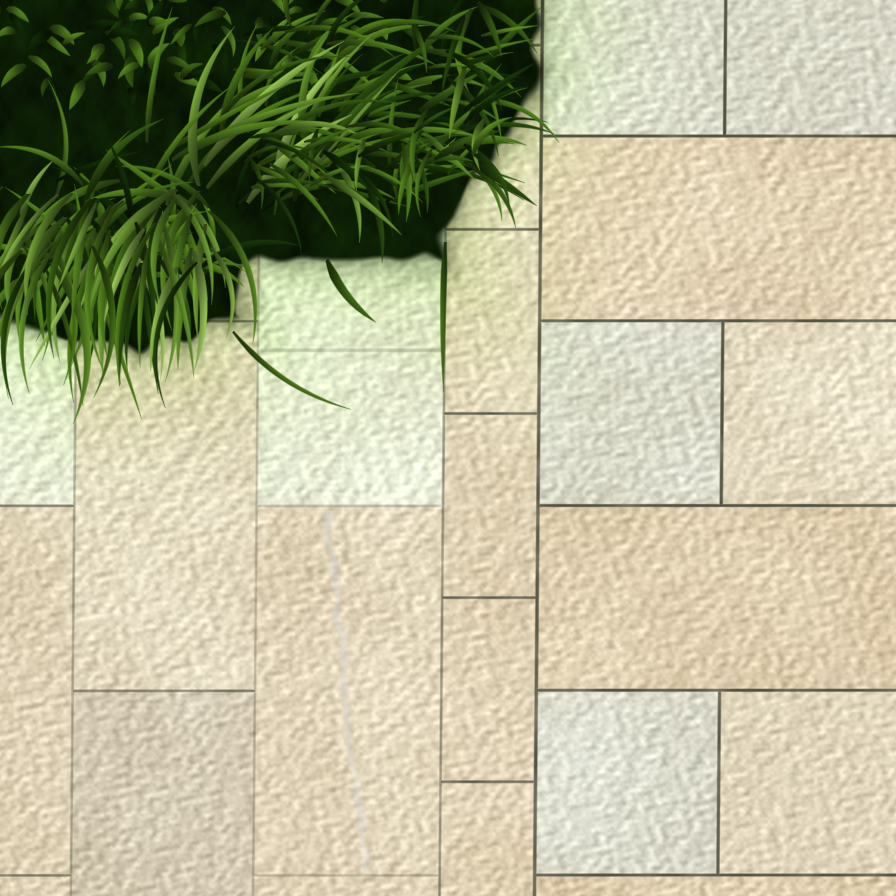
Give the GLSL for this texture, as a Shadertoy shader.

```glsl
// A planted bed spilling over pale stone paving, seen from above.
// Slabs come from repeated joints with embossed noise for the rough surface;
// the plants are hashed sets of tapered parabolic blades over dark soil.

float hash(vec2 p) { return fract(sin(dot(p, vec2(127.1, 311.7))) * 43758.5); }

float noise(vec2 p) {
  vec2 i = floor(p), f = fract(p);
  f = f * f * (3. - 2. * f);
  return mix(mix(hash(i), hash(i + vec2(1, 0)), f.x),
             mix(hash(i + vec2(0, 1)), hash(i + vec2(1, 1)), f.x), f.y);
}

float fbm(vec2 p) {
  return .55 * noise(p) + .3 * noise(p * 2.1 + 7.) + .15 * noise(p * 4.3 + 3.);
}

// Distance to the nearest of evenly spaced lines
float repeatLine(float y, float origin, float pitch) {
  return abs(fract((y - origin) / pitch + .5) - .5) * pitch;
}

float lineMask(float d, float halfWidth, float px) {
  return 1. - smoothstep(halfWidth - px, halfWidth + px, abs(d));
}

// Slab tones, joints and grain
vec3 paving(vec2 p, float px) {
  vec2 s = vec2(p.x - .009 * p.y, p.y);
  vec3 sand = vec3(.875, .81, .69), cream = vec3(.89, .85, .75);
  vec3 grey = vec3(.86, .86, .8), pale = vec3(.91, .925, .84), tone;
  float joint;
  if (s.x > .5965) {
    float row = floor((s.y - .0234) / .2062);
    bool isSplit = mod(row, 2.) < .5;
    tone = isSplit ? (s.x < .801 ? grey : mix(cream, grey, step(4., row))) : sand;
    joint = lineMask(repeatLine(s.y, .0234, .2062), .0016, px);
    if (isSplit) joint = max(joint, lineMask(s.x - .801, .0018, px));
  } else if (s.x > .4905) {
    tone = mix(sand, cream, .35 + .6 * smoothstep(.4, .8, s.y));
    joint = .85 * lineMask(repeatLine(s.y, .1275, .2055), .0015, px);
  } else {
    bool middle = s.x > .079 && s.x < .2825;
    float origin = middle ? .229 : .023;
    tone = middle ? mix(vec3(.83, .79, .7), cream, step(origin, s.y))
                  : mix(mix(sand, cream, .6), pale, step(.435, s.y));
    float strength = s.x > .2825 ? .3 : .7;
    joint = strength * lineMask(repeatLine(s.y, origin, .4125), .0014, px);
    if (s.x > .2825) joint = max(joint, .25 * lineMask(s.y - .609, .002, px));
  }
  joint = max(joint, .95 * lineMask(s.x - .5965, .0019, px));
  joint = max(joint, .55 * lineMask(s.x - .4905, .0014, px));
  joint = max(joint, .32 * lineMask(s.x - .2825, .0014, px));
  joint = max(joint, .42 * lineMask(s.x - .079, .0014, px));

  vec2 g = vec2(p.x + .4 * p.y, p.y - .2 * p.x) * vec2(125, 175);
  float relief = noise(g) - noise(g + vec2(.5, -.6));
  tone += .1 * (fbm(p * 9.) - .5) * vec3(.8, 1, 1.2);
  tone += .17 * relief + .07 * (noise(p * 290.) - .5);

  // Worn streak across one slab
  float streakX = mix(.41, .364, p.y / .427) + .008 * (noise(vec2(p.y * 45., 2)) - .5);
  float streak = lineMask(p.x - streakX, .0045 * (.4 + noise(p * 60.)), 2. * px);
  streak *= step(.03, p.y) * step(p.y, .43);
  tone = mix(tone, vec3(.86, .84, .79) + .1 * relief, .75 * streak);
  joint *= .75 + .4 * noise(p * 40.);
  return mix(tone, vec3(.33, .33, .27), min(joint, 1.));
}

vec3 leafColour(float h) {
  vec3 c = mix(vec3(.06, .16, .02), vec3(.32, .5, .11), smoothstep(0., .65, h));
  return mix(c, vec3(.62, .78, .36), smoothstep(.65, 1., h));
}

// Tapered blade that arches upward between root and tip
void blade(inout vec3 col, vec2 p, vec2 root, vec2 tip, float bend, float width, float light, float px) {
  vec2 axis = tip - root;
  float len = length(axis);
  vec2 dir = axis / len;
  float t = dot(p - root, dir) / len;
  if (t < 0. || t > 1.) return;
  vec2 side = vec2(-dir.y, dir.x) * (dir.x < 0. ? -1. : 1.);
  float slope = 4. * bend * (1. - 2. * t);
  float d = (dot(p - root, side) - 4. * bend * len * t * (1. - t)) / sqrt(1. + slope * slope);
  float w = width * (1. - t * t * t) * min(1., .4 + 3. * t);
  float shade = mix(.5, 1.05, smoothstep(0., .6, t)) * (.9 + .2 * d / width);
  col = mix(col, leafColour(light) * shade, lineMask(d, w, px));
}

// Blades rooted in a box (low xy, high xy), fanned around an angle
void grass(inout vec3 col, vec2 p, int count, vec4 box, float angle, float spread,
           float len, float width, float light, float px) {
  for (int i = 0; i < count; i++) {
    vec2 id = vec2(i, count);
    vec2 root = mix(box.xy, box.zw, vec2(hash(id), hash(id + 17.3)));
    float a = angle + spread * (2. * hash(id + 31.7) - 1.);
    float reach = len * (.65 + .6 * hash(id + 47.1));
    blade(col, p, root, root + reach * vec2(cos(a), sin(a)), .16 * hash(id + 71.3),
          width * (.6 + .6 * hash(id + 83.7)), light + .8 * (hash(id + 59.9) - .5), px);
  }
}

// Signed distance to the ragged soil area
float bedDistance(vec2 p) {
  float back = max(p.x - .495 - .1 * smoothstep(.73, .92, p.y), .71 - p.y);
  float spill = max(p.x - .265, .645 - .03 * sin(p.x * 12.) - p.y);
  return min(back, spill) + .022 * (noise(p * 38.) - .5) * smoothstep(0., .1, abs(p.x - .38));
}

void mainImage(out vec4 fragColor, in vec2 fragCoord) {
  vec2 p = fragCoord / iResolution.y;
  float px = 1. / iResolution.y, bed = bedDistance(p), outside = max(bed, 0.);
  vec3 col = paving(p, px);
  // Green bounce light, contact shadow, soil
  col *= mix(vec3(1), vec3(.94, 1.03, .84), exp(-outside * 14.));
  col *= 1. - .4 * exp(-outside * 75.);
  vec3 soil = mix(vec3(.015, .04, .008), vec3(.07, .17, .025), fbm(p * vec2(42, 30)));
  col = mix(col, soil, 1. - smoothstep(-.004, .004, bed));
  if (p.x < .7 && p.y > .5) {
    // Shrub leaves, rear grass, overhanging front
    grass(col, p, 85, vec4(0, .9, .48, 1.02), -.8, 2.2, .032, .0055, .35, px);
    grass(col, p, 75, vec4(.26, .76, .53, .97), .6, 1.1, .11, .0038, .38, px);
    grass(col, p, 28, vec4(.16, .77, .36, .86), .8, .6, .17, .0045, .58, px);
    grass(col, p, 42, vec4(.27, .79, .48, .86), -.7, 1.2, .09, .0036, .45, px);
    grass(col, p, 34, vec4(.46, .81, .55, 1), -.5, 1.4, .085, .0038, .48, px);
    grass(col, p, 55, vec4(0, .69, .25, .8), .5, 3.1, .11, .0042, .45, px);
    grass(col, p, 65, vec4(.01, .7, .25, .79), -1.65, .55, .15, .0046, .58, px);
    // Stray blades
    blade(col, p, vec2(.26, .63), vec2(.392, .543), -.08, .003, .5, px);
    blade(col, p, vec2(.365, .71), vec2(.42, .64), -.08, .005, .4, px);
    blade(col, p, vec2(.497, .73), vec2(.495, .563), .01, .0035, .45, px);
  }
  fragColor = vec4(clamp(col, 0., 1.), 1);
}
```
